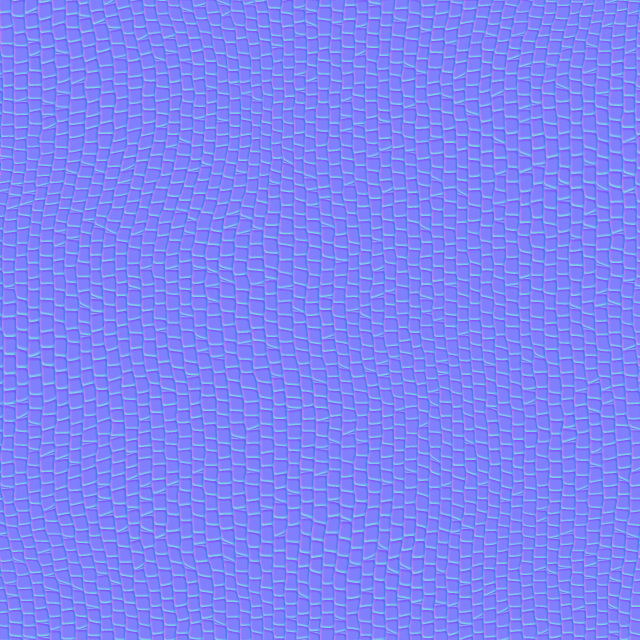
Write a Shadertoy shader that draws this texture map.

```glsl
// Normal map of reptile skin: wavy columns of small, rounded, uneven scales.

const vec2 SCALE_COUNT = vec2(50.0, 46.0);  // columns and rows on the canvas
const float CORNER = 0.25;                  // corner radius of a scale
const float BEVEL = 0.19;                   // width of the sloping rim
const int SAMPLES = 3;                      // antialiasing grid per axis

// Hash without sine, 0..1
float hash(vec2 p) {
    vec3 q = fract(p.xyx * 0.1031);
    q += dot(q, q.yzx + 33.33);
    return fract((q.x + q.y) * q.z);
}

float signedHash(vec2 p, float seed) {
    return 2.0 * hash(p + seed) - 1.0;
}

// Smooth value noise, -1..1
float noise(vec2 p) {
    vec2 cell = floor(p), f = fract(p);
    f = f * f * f * (f * (f * 6.0 - 15.0) + 10.0);
    float low = mix(hash(cell), hash(cell + vec2(1, 0)), f.x);
    float high = mix(hash(cell + vec2(0, 1)), hash(cell + vec2(1, 1)), f.x);
    return 2.0 * mix(low, high, f.y) - 1.0;
}

// Broad stretching and leaning of the skin
vec2 warpSkin(vec2 uv) {
    vec2 broad = vec2(noise(uv * 3.6 + 17.0), noise(uv * 3.4 + 61.0));
    vec2 fine = vec2(noise(uv * 8.0 + 35.0), noise(uv * 8.0 + 83.0));
    return uv + 0.024 * broad + 0.003 * fine;
}

// Wavy vertical boundary to the left of a column
float columnWall(float column, float y) {
    return column + 0.10 * noise(vec2(column * 7.0 + 100.0, y * 0.85 + 100.0));
}

// Tilted, slightly bowed lower boundary of a scale; x runs 0..1 over the column
float rowWall(vec2 id, float x) {
    float s = x - 0.5;
    float shift = 0.10 * signedHash(id, 211.0);
    float tilt = 0.17 * signedHash(id, 307.0);
    float bow = 0.18 * signedHash(id, 401.0);
    return id.y + shift + tilt * s + bow * (s * s - 0.1);
}

// Rim steepness by distance from the groove
float rimProfile(float d, float width) {
    return smoothstep(width, 0.25 * width, d) * smoothstep(-0.07, 0.03, d);
}

// Sideways part of the surface normal
vec2 scaleTilt(vec2 uv) {
    vec2 p = warpSkin(uv) * SCALE_COUNT + 200.0;

    // Column containing the point
    float column = floor(p.x);
    column -= step(p.x, columnWall(column, p.y));
    column += step(columnWall(column + 1.0, p.y), p.x);
    float left = p.x - columnWall(column, p.y);
    float right = columnWall(column + 1.0, p.y) - p.x;
    float x = left / (left + right);

    // Scale within the column, staggered against its neighbours
    float y = p.y + 0.5 * mod(column, 2.0) + 0.3 * hash(vec2(column, 7.0));
    vec2 id = vec2(column, floor(y));
    id.y -= step(y, rowWall(id, x));
    id.y += step(rowWall(id + vec2(0, 1), x), y);
    float bottom = y - rowWall(id, x);
    float top = rowWall(id + vec2(0, 1), x) - y;

    // A few scales have a forked lower crease that leaves a thin wedge
    float side = hash(id + 503.0) < 0.5 ? x : 1.0 - x;
    if (hash(id + 601.0) < 0.16) {
        float crease = bottom - 0.24 * side;
        if (crease > 0.0) bottom = crease;
        else top = -crease;
    }
    float thickness = smoothstep(0.0, 0.3, bottom + top);

    // Rounded box distance and its direction towards the rim
    vec2 corner = max(CORNER - vec2(min(left, right), min(bottom, top)), 0.0);
    float reach = length(corner);
    vec2 facing = vec2(left < right ? 1.0 : -1.0, bottom < top ? 1.0 : -1.0);
    vec2 direction = facing * corner / max(reach, 0.0001);

    // Lower rims are steepest, upper rims are soft
    vec2 steepness = vec2(left < right ? 0.45 : 0.48, bottom < top ? 0.62 : 0.30);
    float variation = thickness * (0.97 + 0.10 * signedHash(id, 701.0));
    return direction * steepness * variation * rimProfile(CORNER - reach, BEVEL);
}

vec3 encodeNormal(vec2 tilt) {
    float up = sqrt(max(1.0 - dot(tilt, tilt), 0.0));
    return 0.5 + 0.5 * vec3(tilt, up);
}

void mainImage(out vec4 fragColor, in vec2 fragCoord) {
    vec3 color = vec3(0.0);
    for (int i = 0; i < SAMPLES * SAMPLES; i++) {
        vec2 offset = (vec2(i % SAMPLES, i / SAMPLES) + 0.5) / float(SAMPLES) - 0.5;
        color += encodeNormal(scaleTilt((fragCoord + offset) / iResolution.xy));
    }
    fragColor = vec4(color / float(SAMPLES * SAMPLES), 1.0);
}
```
